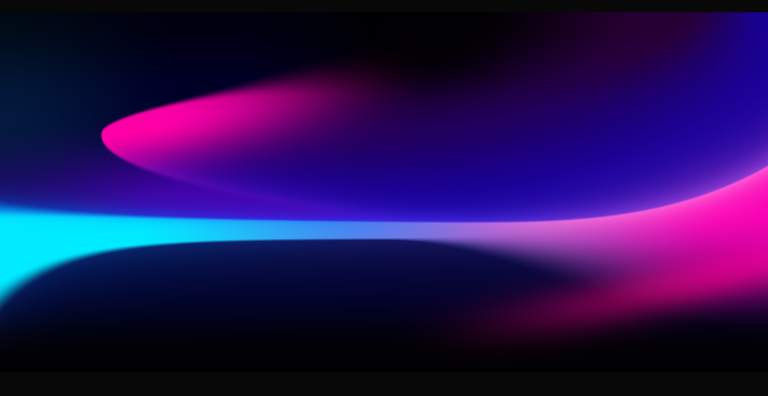
Give the GLSL for this background, as a Shadertoy shader.

```glsl
const vec3 INK = vec3(0.004, 0.002, 0.012);
const vec3 MAGENTA = vec3(1.0, 0.0, 0.65);
const vec3 VIOLET = vec3(0.27, 0.0, 0.66);
const vec3 ROYAL = vec3(0.09, 0.0, 0.60);
const vec3 CYAN = vec3(0.0, 0.92, 1.0);

float fall(float start, float end, float x) {
    return 1.0 - smoothstep(start, end, x);
}

float bell(float x, float width) {
    return exp(-x * x / (width * width));
}

// One-sided glow that starts at distance zero
float glow(float dist, float reach) {
    return exp(-max(dist, 0.0) / reach);
}

// Upper and lower borders of the bright ribbon
float ridgeHeight(float x) {
    float lift = max(x - 0.55, 0.0) / 0.45;
    return 0.435 + 0.037 * exp(-4.0 * x) + 0.145 * pow(lift, 3.4);
}

float keelHeight(float x) {
    return 0.399 - 0.129 * exp(-11.0 * x);
}

// Dark bowl at the top, purple rim and blue surroundings
vec3 bowlColor(vec2 p) {
    float radius = length((p - vec2(0.45, 1.0)) / vec2(0.5, 0.42));
    vec3 plum = mix(vec3(0.13, 0.0, 0.33), vec3(0.15, 0.0, 0.20), smoothstep(0.68, 0.95, p.y));
    vec3 color = mix(INK, plum, smoothstep(0.33, 0.82, radius));
    float softness = mix(0.3, 0.12, smoothstep(0.7, 1.0, p.y));
    return mix(color, ROYAL, smoothstep(1.0 - softness, 1.0 + softness, radius));
}

// Night sky to the left, turning violet near the ribbon
vec3 skyColor(vec2 p) {
    vec3 teal = mix(vec3(0.01, 0.10, 0.24), vec3(0.0, 0.0, 0.17), smoothstep(0.0, 0.25, p.x));
    vec3 color = mix(teal, INK, smoothstep(0.3, 0.55, p.x));
    color *= mix(1.0, 0.3, smoothstep(0.7, 1.0, p.y));
    vec3 haze = mix(vec3(0.13, 0.02, 0.42), VIOLET, smoothstep(0.0, 0.25, p.x));
    return mix(color, haze, fall(0.46, 0.70, p.y - 0.12 * p.x));
}

// Rounded lobe with a hot tip and a violet underside
vec3 addLobe(vec3 sky, vec2 p) {
    vec2 q = p - vec2(0.1315, 0.661);
    float along = max(q.x, 0.0);
    float root = sqrt(along);
    float top = 0.22 * root + 0.10 * along;
    float bottom = -0.38 * root + 0.06 * along;
    float topSoft = 0.006 + 0.20 * along * smoothstep(0.03, 0.35, along);
    float bottomSoft = 0.006 + 0.05 * along;
    float mask = fall(top - topSoft, top + topSoft, q.y);
    mask *= smoothstep(bottom - bottomSoft, bottom + bottomSoft, q.y);
    mask *= smoothstep(-0.002, 0.003, q.x);
    mask = max(mask, smoothstep(0.48, 0.68, p.x));

    vec3 color = bowlColor(p);
    float rim = glow(q.y - bottom, 0.035) * fall(0.3, 0.65, p.x);
    color = mix(color, vec3(0.36, 0.06, 0.76), 0.75 * rim);
    float offAxis = q.y - 0.38 * along;
    float spread = offAxis < 0.0 ? 0.105 : 0.16;
    color = mix(color, MAGENTA, bell(offAxis, spread) * fall(0.19, 0.58, p.x));
    return mix(sky, color, mask);
}

// Light spilling upward from the ribbon
vec3 addRidgeGlow(vec3 color, vec2 p, float ridge) {
    vec3 tint = mix(vec3(0.0, 0.36, 0.82), vec3(0.22, 0.17, 0.92), smoothstep(0.0, 0.35, p.x));
    tint = mix(tint, vec3(0.65, 0.27, 0.86), smoothstep(0.5, 0.95, p.x));
    float reach = mix(0.028, 0.065, smoothstep(0.55, 1.0, p.x));
    return mix(color, tint, 0.85 * glow(p.y - ridge, reach));
}

// Shadow below the ribbon with a crimson streak
vec3 depthColor(vec2 p, float keel) {
    vec3 color = mix(INK, vec3(0.0, 0.0, 0.16), smoothstep(0.10, 0.30, p.y));
    vec3 tint = mix(vec3(0.04, 0.18, 0.48), vec3(0.10, 0.10, 0.42), smoothstep(0.1, 0.6, p.x));
    color = mix(color, tint, 0.9 * glow(keel - p.y, 0.075) * smoothstep(0.02, 0.22, p.y));
    float streak = 0.18 + 0.16 * pow(max(p.x - 0.6, 0.0) / 0.4, 1.3);
    float strength = smoothstep(0.50, 0.95, p.x);
    return mix(color, vec3(0.72, 0.0, 0.38), 0.85 * strength * bell(p.y - streak, 0.065));
}

// Cyan to lilac to hot pink along the ribbon
vec3 ribbonColor(vec2 p, float ridge) {
    float depth = ridge - p.y;
    vec3 color = mix(CYAN, vec3(0.30, 0.52, 0.94), smoothstep(0.16, 0.50, p.x));
    color = mix(color, vec3(0.74, 0.36, 0.80), smoothstep(0.42, 0.72, p.x));
    color = mix(color, vec3(0.98, 0.0, 0.70), smoothstep(0.68, 0.94, p.x));
    vec3 crest = mix(vec3(0.10, 0.45, 0.98), vec3(1.0, 0.48, 0.88), smoothstep(0.4, 0.75, p.x));
    float crestAmount = mix(0.5, 0.75, smoothstep(0.5, 0.9, p.x));
    float crestReach = mix(0.012, 0.04, smoothstep(0.5, 1.0, p.x));
    return mix(color, crest, crestAmount * glow(depth, crestReach));
}

void mainImage(out vec4 fragColor, in vec2 fragCoord) {
    vec2 p = fragCoord / iResolution.xy;
    float ridge = ridgeHeight(p.x);
    float keel = keelHeight(p.x);

    vec3 upper = addRidgeGlow(addLobe(skyColor(p), p), p, ridge);
    float keelSoft = 0.006 + 0.06 * exp(-14.0 * p.x) + 0.25 * smoothstep(0.5, 1.0, p.x);
    float body = smoothstep(keel - keelSoft, keel + 0.3 * keelSoft, p.y);
    vec3 lower = mix(depthColor(p, keel), ribbonColor(p, ridge), body);
    float ridgeSoft = 0.004 + 0.022 * exp(-12.0 * p.x);
    vec3 color = mix(lower, upper, smoothstep(ridge - ridgeSoft, ridge + ridgeSoft, p.y));

    // Charcoal bars at the top and bottom
    float bars = max(smoothstep(0.967, 0.971, p.y), fall(0.058, 0.062, p.y));
    fragColor = vec4(mix(color, vec3(0.033), bars), 1.0);
}
```
